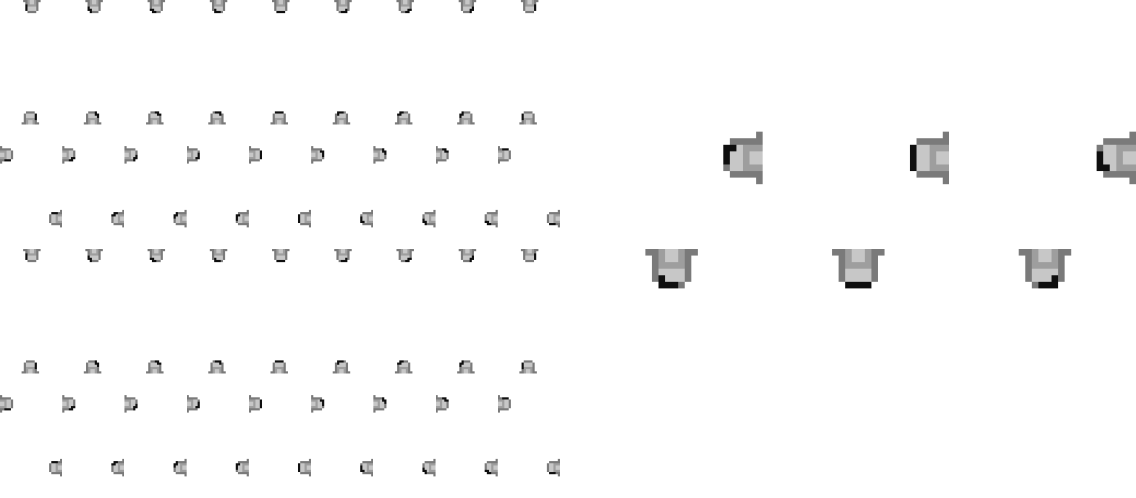
Left: the whole. Right: its middle third, enlarged.
A WebGL 2 fragment shader for this pattern:

```glsl
#version 300 es
precision highp float;
// Small blocky domes, one per cell of a 9 by 8 grid, mounted on the top,
// bottom, left or right wall of the cell according to its row.
// A dark band on each dome turns by a fixed angle from column to column.

#define COLUMNS 9.0
#define ROWS 8.0
#define BLOCKS_PER_CELL 28.444
#define SIDE_SHIFT 0.35
#define DOME_RADIUS 3.1
#define DOME_HEIGHT 2.9
#define TURN_STEP 0.349
#define BAND_COS 0.82

uniform vec2 u_resolution;
out vec4 fragColor;

const float HALF_PI = 1.5707963;
const float WHITE = 1.0;
const float FILL = 0.78;
const float ARCH = 0.62;
const float RIM = 0.48;
const float BAND = 0.06;

// Grey level of one block; x runs along the wall, y away from it.
float domeBlock(vec2 block, float turn) {
  vec2 fromCentre = block - vec2(0.0, DOME_HEIGHT);
  float radius = length(fromCentre);
  float grey = WHITE;

  // Body with its rim
  if (radius < DOME_RADIUS) {
    grey = radius > DOME_RADIUS - 0.9 ? RIM : FILL;
  }

  // Foot: dark at both ends, light between them
  if (block.y > 0.0 && block.y < 1.0 && abs(block.x) < 4.0) {
    grey = abs(block.x) > 2.0 ? RIM : FILL;
  }

  // Inner arch
  float archDistance = abs(length(block - vec2(0.0, 1.0)) - 1.8);
  if (archDistance < 0.5 && block.y > 0.0) grey = ARCH;

  // Turning dark band
  vec2 facing = vec2(sin(turn), cos(turn));
  bool inBand = dot(fromCentre, facing) > BAND_COS * radius;
  if (inBand && radius > 1.9 && radius < DOME_RADIUS) grey = BAND;

  return grey;
}

// Direction a dome points in, by row counted from the top:
// down, up, right, left.
float wallAngle(float row) {
  if (row < 0.5) return -HALF_PI;
  if (row < 1.5) return HALF_PI;
  return row < 2.5 ? 0.0 : 2.0 * HALF_PI;
}

void main() {
  // Cell and position within it
  vec2 grid = gl_FragCoord.xy / u_resolution * vec2(COLUMNS, ROWS);
  vec2 cell = floor(grid);
  vec2 local = fract(grid) - 0.5;

  // Local frame in blocks, standing on the chosen wall
  float angle = wallAngle(mod(ROWS - 1.0 - cell.y, 4.0));
  vec2 outward = vec2(cos(angle), sin(angle));
  vec2 along = vec2(-outward.y, outward.x);
  vec2 position = BLOCKS_PER_CELL * vec2(dot(local, along), dot(local, outward) + 0.5);
  position.x -= SIDE_SHIFT;

  // Blend the four nearest blocks across a border one screen dot wide
  float turn = (cell.x - 0.5 * (COLUMNS - 1.0)) * TURN_STEP;
  float dotSize = BLOCKS_PER_CELL * COLUMNS / u_resolution.x;
  vec2 corner = floor(position - 0.5);
  vec2 blend = clamp((fract(position - 0.5) - 0.5) / dotSize + 0.5, 0.0, 1.0);
  float grey = 0.0;
  for (int i = 0; i < 4; i++) {
    vec2 pick = vec2(i % 2, i / 2);
    vec2 weight = mix(1.0 - blend, blend, pick);
    grey += weight.x * weight.y * domeBlock(corner + pick + 0.5, turn);
  }

  fragColor = vec4(vec3(grey), 1.0);
}
```
